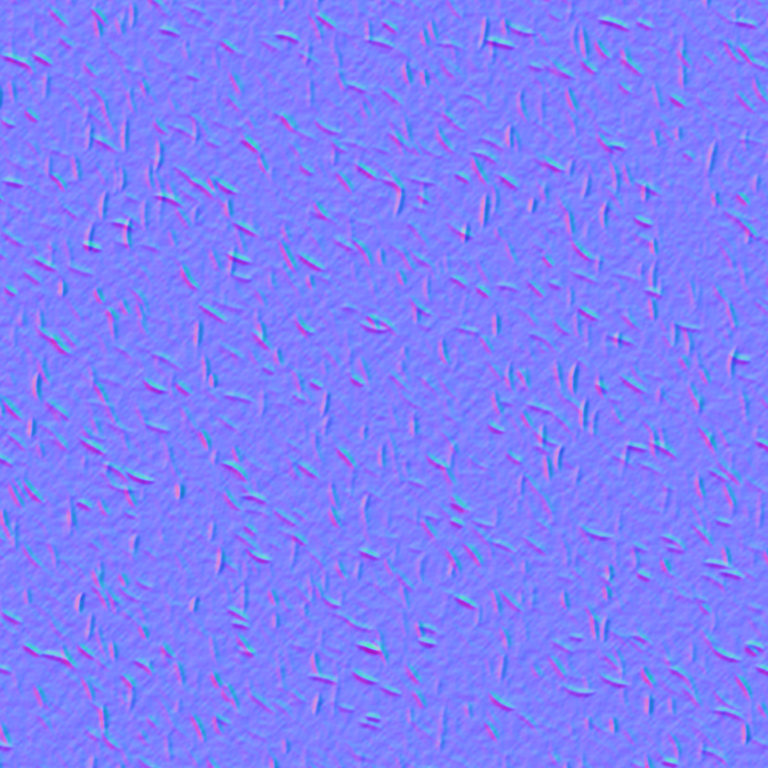
Write a WebGL 2 fragment shader that draws this texture map.

```glsl
#version 300 es
precision highp float;

uniform vec2 u_resolution;
out vec4 fragColor;

float hash(vec2 p) {
    return fract(sin(dot(p, vec2(127.1, 311.7))) * 43758.5453);
}

float noise(vec2 p) {
    vec2 cell = floor(p), f = fract(p);
    f = f * f * (3.0 - 2.0 * f);
    return mix(mix(hash(cell), hash(cell + vec2(1, 0)), f.x),
               mix(hash(cell + vec2(0, 1)), hash(cell + vec2(1, 1)), f.x), f.y);
}

// Slope of the fine surface grain
vec2 grainSlope(vec2 p) {
    vec2 e = vec2(0.4, 0.0);
    return vec2(noise(p + e.xy) - noise(p - e.xy),
                noise(p + e.yx) - noise(p - e.yx));
}

// Slope of one curved, tapered ridge chosen by its seed
vec2 fibreSlope(vec2 offset, vec2 seed) {
    float angle = mix(1.36, 2.95, hash(seed + 3.1));
    float halfLength = mix(0.012, 0.028, hash(seed + 5.7));
    float bend = mix(-11.0, 11.0, hash(seed + 8.3));
    float strength = mix(0.08, 1.25, pow(hash(seed + 11.9), 3.0));

    vec2 along = vec2(cos(angle), sin(angle));
    vec2 across = vec2(-along.y, along.x);
    float u = dot(offset, along);
    float v = dot(offset, across) - bend * u * u;

    float taper = 1.0 - smoothstep(0.3, 1.0, abs(u) / halfLength);
    float width = mix(0.0028, 0.0042, taper);
    float t = v / width;
    vec2 normalDir = across - 2.0 * bend * u * along;
    return -2.0 * t * exp(-t * t) * strength * taper * normalDir;
}

// Sum of the ridges scattered over one jittered grid
vec2 fibreLayer(vec2 p, float layer) {
    const float cells = 24.0;
    vec2 q = p * cells + layer * vec2(0.37, 0.61);
    vec2 home = floor(q), slope = vec2(0.0);
    for (int y = -1; y <= 1; y++) {
        for (int x = -1; x <= 1; x++) {
            vec2 cell = home + vec2(x, y);
            vec2 seed = cell + layer * 47.3;
            vec2 centre = cell + vec2(hash(seed), hash(seed + 1.7));
            slope += fibreSlope((q - centre) / cells, seed);
        }
    }
    return slope;
}

void main() {
    vec2 p = gl_FragCoord.xy / u_resolution.y;

    vec2 slope = 0.20 * grainSlope(p * 115.0) + 0.16 * grainSlope(p * 205.0 + 31.4);
    for (int i = 0; i < 3; i++) {
        slope += fibreLayer(p, float(i));
    }

    // Encode the surface normal, with green pointing down
    vec3 normal = normalize(vec3(slope.x, -slope.y, 1.0));
    fragColor = vec4(normal * 0.5 + 0.5, 1.0);
}
```
